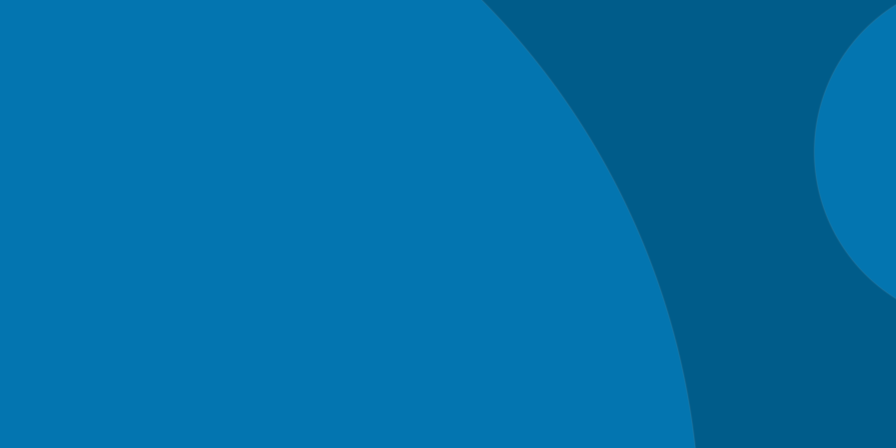
This background is drawn by a Shadertoy shader. Its source:

```glsl
// Two bright blue discs, cropped by the frame, on a deep blue ground.

// Signed distance to a circle, negative inside.
float circle(vec2 p, vec2 center, float radius) {
    return length(p - center) - radius;
}

void mainImage(out vec4 fragColor, in vec2 fragCoord) {
    // Canvas height is one unit
    vec2 p = fragCoord / iResolution.y;
    float pixel = 1.0 / iResolution.y;

    vec3 deepBlue = vec3(0.0, 0.36, 0.54);
    vec3 brightBlue = vec3(0.01, 0.46, 0.69);
    vec3 rimGrey = vec3(0.25, 0.48, 0.60);

    // Large disc at the lower left, small disc at the right edge
    float large = circle(p, vec2(-0.116, -0.1815), 1.678);
    float small = circle(p, vec2(2.204, 0.6615), 0.3865);
    float d = min(large, small);

    // Smooth fill with a faint hairline rim
    vec3 color = mix(brightBlue, deepBlue, smoothstep(-0.7 * pixel, 0.7 * pixel, d));
    float rim = 1.0 - smoothstep(0.0, 0.0035, abs(d));
    color = mix(color, rimGrey, 0.25 * rim);

    fragColor = vec4(color, 1.0);
}
```
